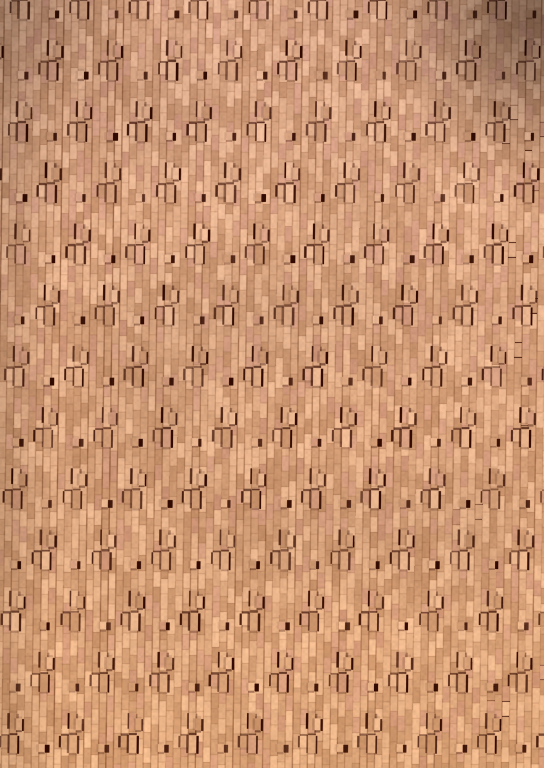
Write a WebGL 2 fragment shader that draws this texture.

```glsl
#version 300 es
precision highp float;

uniform vec2 u_resolution;
out vec4 fragColor;

// Layout: one unit is the width of a brick column, y runs down from the top
const float COLUMNS = 72.9;
const float BRICK_LENGTH = 2.05;
const float MOTIF_PERIOD = 8.0;
const float ROW_PERIOD = 8.2;
const float CELL_LEFT = 5.5;
const vec2 FIRST_MOTIF = vec2(7.1, 8.06);
const float LEAN = 0.0139;
const float JOINT_WIDTH = 0.09;
const float EDGE_WIDTH = 0.27;
const float SOFTNESS = 0.1;

// Colours
const vec3 CLAY_DARK = vec3(0.75, 0.55, 0.405);
const vec3 CLAY_LIGHT = vec3(0.94, 0.75, 0.605);
const vec3 CLAY_PINK = vec3(0.80, 0.58, 0.49);
const vec3 JOINT = vec3(0.56, 0.36, 0.23);
const vec3 SHADOW = vec3(0.19, 0.04, 0.0);

// Projecting bricks of one motif: left, top, right, bottom
const int BRICK_COUNT = 5;
const vec4 BRICKS[BRICK_COUNT] = vec4[](
    vec4(-0.45, -2.70, 0.45, -0.60),
    vec4(0.40, -2.00, 1.20, -0.40),
    vec4(-1.55, 0.35, -0.50, 1.90),
    vec4(-0.45, 0.25, 0.60, 2.65),
    vec4(-4.55, 1.45, -3.70, 2.50));
// Shadow strength along the same four sides
const vec4 EDGES[BRICK_COUNT] = vec4[](
    vec4(0.95, 0.10, 0.40, 0.00),
    vec4(0.20, 0.15, 1.00, 0.50),
    vec4(0.85, 0.60, 0.10, 0.15),
    vec4(0.65, 0.65, 1.00, 0.25),
    vec4(0.10, 0.10, 1.00, 0.35));

float hash(vec2 p) {
    vec3 q = fract(vec3(p.xyx) * 0.1031);
    q += dot(q, q.yzx + 33.33);
    return fract((q.x + q.y) * q.z);
}

float noise(vec2 p) {
    vec2 i = floor(p), f = fract(p);
    f = f * f * (3.0 - 2.0 * f);
    return mix(mix(hash(i), hash(i + vec2(1, 0)), f.x),
               mix(hash(i + vec2(0, 1)), hash(i + vec2(1, 1)), f.x), f.y);
}

// Soft coverage of an axis-aligned rectangle
float rect(vec2 p, vec2 lo, vec2 hi, float soft) {
    vec2 inside = smoothstep(lo - soft, lo + soft, p)
                * (1.0 - smoothstep(hi - soft, hi + soft, p));
    return inside.x * inside.y;
}

// Falls from one at zero distance to zero at the radius
float falloff(float d, float radius) {
    return 1.0 - smoothstep(0.0, radius, d);
}

vec3 clay(vec2 id) {
    vec3 c = mix(CLAY_DARK, CLAY_LIGHT, 0.05 + 0.85 * hash(id + 7.0));
    return mix(c, CLAY_PINK, 0.6 * step(0.86, hash(id + 91.0)));
}

// Flat wall of upright bricks, staggered from column to column
vec3 wall(vec2 p, float across, float soft) {
    float column = floor(p.x);
    float along = p.y / BRICK_LENGTH + 0.5 * mod(column, 2.0) + 0.2 * hash(vec2(column, 3.0));
    vec2 id = vec2(column, floor(along));
    vec2 local = vec2(fract(p.x), fract(along) * BRICK_LENGTH);
    vec2 gap = min(local, vec2(1.0, BRICK_LENGTH) - local);
    vec2 joint = 1.0 - smoothstep(JOINT_WIDTH - soft, JOINT_WIDTH + soft, gap);

    float seam = mix(0.2, 0.85, hash(vec2(floor(p.x + 0.5), 17.0)));
    float wear = (0.6 + 0.6 * noise(p * vec2(1.0, 0.5))) * mix(1.0, 0.75, across);
    vec3 c = mix(clay(id), JOINT, joint.x * wear * seam);
    c = mix(c, JOINT, joint.y * 0.2);
    // A few open end joints toward the right
    float crack = step(0.975, hash(id + 53.0)) * smoothstep(0.8, 0.95, across);
    return mix(c, SHADOW, crack * joint.y * 0.75);
}

// Projecting bricks and the shadows on their sides
vec3 relief(vec3 c, vec2 p, float soft) {
    float row = floor((p.y - FIRST_MOTIF.y) / ROW_PERIOD + 0.5);
    float x = p.x - 0.5 + 0.5 * MOTIF_PERIOD * mod(row, 2.0) + CELL_LEFT;
    float cell = floor(x / MOTIF_PERIOD);
    vec2 local = vec2(x - cell * MOTIF_PERIOD - CELL_LEFT, p.y - FIRST_MOTIF.y - row * ROW_PERIOD);

    for (int i = 0; i < BRICK_COUNT; i++) {
        vec2 id = vec2(cell * 5.0 + float(i), row + 40.0);
        vec2 lo = BRICKS[i].xy, hi = BRICKS[i].zw;
        vec4 edge = EDGES[i] * mix(0.7, 1.1, hash(id));
        float w = EDGE_WIDTH * mix(0.75, 1.25, hash(id + 29.0));
        float reach = i == BRICK_COUNT - 1 ? 2.0 * w : w;
        c = mix(c, clay(id), rect(local, lo, hi, soft));
        float dark = edge.x * rect(local, vec2(lo.x - w, lo.y), vec2(lo.x, hi.y), soft);
        dark = max(dark, edge.y * rect(local, lo - vec2(0.0, w), vec2(hi.x, lo.y), soft));
        dark = max(dark, edge.z * rect(local, vec2(hi.x, lo.y + 0.1), hi + vec2(reach, 0.1), soft));
        dark = max(dark, edge.w * rect(local, vec2(lo.x, hi.y), hi + vec2(0.0, w), soft));
        c = mix(c, SHADOW, min(dark, 1.0));
    }
    return c;
}

void main() {
    vec2 uv = gl_FragCoord.xy / u_resolution;
    float unit = COLUMNS / u_resolution.x;
    vec2 p = vec2(gl_FragCoord.x, u_resolution.y - gl_FragCoord.y) * unit;
    p.x += LEAN * p.y - FIRST_MOTIF.x + 0.5;
    float soft = max(SOFTNESS, 0.6 * unit);
    vec3 c = relief(wall(p, uv.x, soft), p, soft) * (0.965 + 0.07 * noise(p * 3.0));
    // Broad light: warm below, cooler above, dim at the upper corners
    c *= mix(vec3(1.02, 1.0, 0.95), vec3(0.98, 0.98, 1.02), uv.y) * (0.98 + 0.07 * noise(p * 0.07));
    c *= 1.0 - 0.38 * falloff(length((1.0 - uv) * vec2(1.0, 1.3)), 0.35);
    c *= 1.0 - 0.16 * falloff(length(vec2(uv.x, 0.8 - 0.8 * uv.y)), 0.3);
    fragColor = vec4(c * (1.0 - 0.08 * falloff(uv.x, 0.12)), 1.0);
}
```
